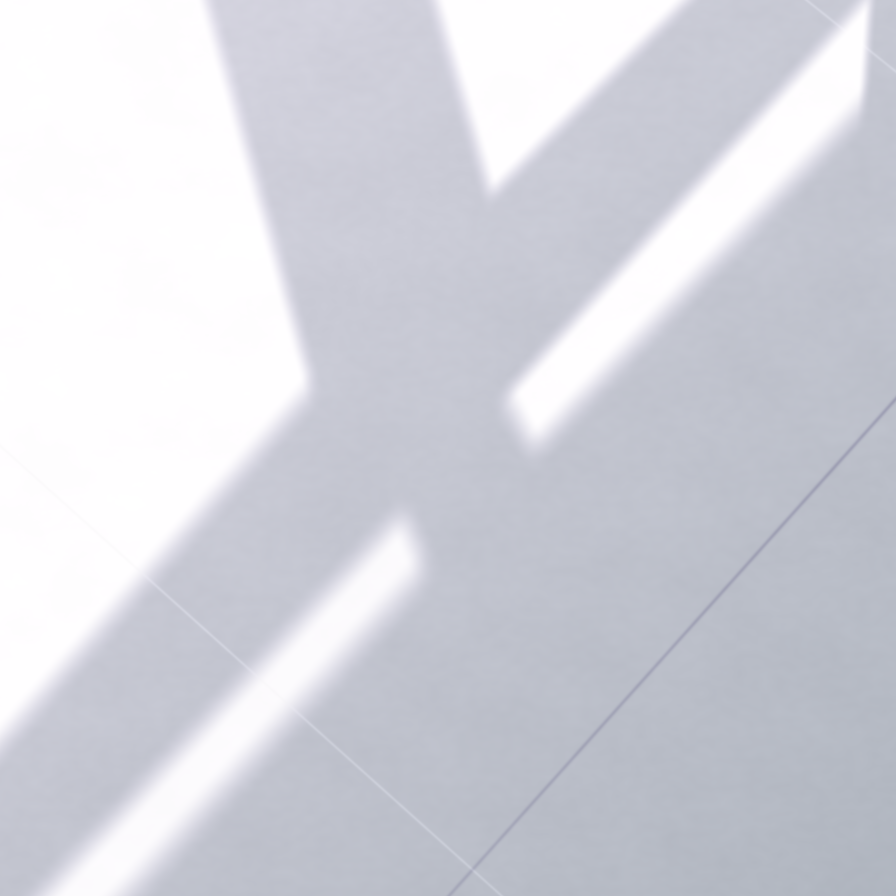
A three.js fragment shader for this texture:

```glsl
#define SHADE vec3(0.768, 0.776, 0.818)
#define SUNLIT vec3(1.0, 0.995, 1.0)
#define FRINGE vec3(0.06, 0.075, 0.015)
#define SHARP 0.013
#define SOFT 0.021
#define GRAIN 0.022
#define SEAM_WIDTH 0.0022

varying vec2 vUv;

vec2 gradient(vec2 cell) {
  float h = fract(sin(dot(cell, vec2(127.1, 311.7))) * 43758.5);
  return vec2(cos(h * 6.2832), sin(h * 6.2832));
}

float gradientNoise(vec2 p) {
  vec2 i = floor(p), f = fract(p);
  vec2 u = f * f * f * (f * (f * 6.0 - 15.0) + 10.0);
  vec2 e = vec2(1.0, 0.0);
  float low = mix(dot(gradient(i), f), dot(gradient(i + e), f - e), u.x);
  float high = mix(dot(gradient(i + e.yx), f - e.yx),
                   dot(gradient(i + 1.0), f - 1.0), u.x);
  return mix(low, high, u.y);
}

float fbm(vec2 p) {
  float sum = 0.0, amp = 0.5;
  for (int i = 0; i < 5; i++) {
    sum += amp * gradientNoise(p);
    p = mat2(0.8, 0.6, -0.6, 0.8) * p * 2.1 + 7.3;
    amp *= 0.55;
  }
  return sum;
}

// Signed distance to the line a-b, positive on its left
float side(vec2 p, vec2 a, vec2 b) {
  vec2 d = normalize(b - a);
  return d.x * (p.y - a.y) - d.y * (p.x - a.x);
}

// Blurred half-plane of light
float lit(vec2 p, vec2 a, vec2 b, float blur) {
  return smoothstep(-blur, blur, side(p, a, b));
}

float seam(vec2 p, vec2 a, vec2 b, float width) {
  float d = side(p, a, b) / width;
  return exp(-d * d);
}

float sunlight(vec2 p) {
  // Large pane on the left
  vec2 tip = vec2(0.350, 0.566);
  float pane = lit(p, vec2(0.0, 0.167), tip, SOFT)
             * lit(p, tip, vec2(0.232, 1.0), SHARP);

  // Wedge at the top
  vec2 notch = vec2(0.547, 0.780);
  float wedge = lit(p, vec2(0.484, 1.0), notch, SHARP)
              * lit(p, notch, vec2(0.768, 1.0), SHARP);

  // Upper slit
  vec2 left = vec2(0.562, 0.557), base = vec2(0.595, 0.495);
  float upper = lit(p, left, base, SOFT)
              * lit(p, base, vec2(0.964, 0.880), SOFT)
              * lit(p, vec2(0.964, 0.880), vec2(0.972, 1.0), 0.008)
              * lit(p, vec2(0.957, 0.993), left, SHARP);

  // Lower slit
  vec2 right = vec2(0.477, 0.364), crown = vec2(0.450, 0.430);
  float lower = lit(p, vec2(0.143, 0.0), right, 0.026)
              * lit(p, right, crown, SOFT)
              * lit(p, crown, vec2(0.045, 0.0), SOFT);

  return clamp(pane + wedge + upper + 0.96 * lower, 0.0, 1.0);
}

void main() {
  vec2 p = vUv, c = p - 0.5;

  // Shaded stone, cooler and darker toward the lower right
  vec3 stone = SHADE + dot(c, vec2(-0.06, 0.075));
  stone += vec3(-0.010, 0.004, 0.0) * (c.x - c.y);
  float mottle = fbm(p * vec2(9.0, 13.0));
  stone += GRAIN * mottle + 0.4 * GRAIN * gradientNoise(p * vec2(65.0, 95.0));

  // Tile seams
  float dark = seam(p, vec2(0.501, 0.0), vec2(1.0, 0.555), SEAM_WIDTH);
  stone -= vec3(0.115, 0.125, 0.085) * dark * mix(0.65, 1.0, p.y * 1.8);
  float pale = seam(p, vec2(0.150, 0.368), vec2(0.560, 0.0), 0.0016);
  stone += 0.055 * pale;
  float corner = seam(p, vec2(0.900, 1.0), vec2(1.0, 0.920), 0.0016);
  stone += 0.05 * corner;

  // Sunlight with a lavender penumbra
  float light = sunlight(p);
  vec3 sun = SUNLIT + 0.012 * mottle - 0.012 * pale;
  vec3 color = mix(stone, sun, light);
  color -= FRINGE * light * (1.0 - light);

  gl_FragColor = vec4(color, 1.0);
}
```
